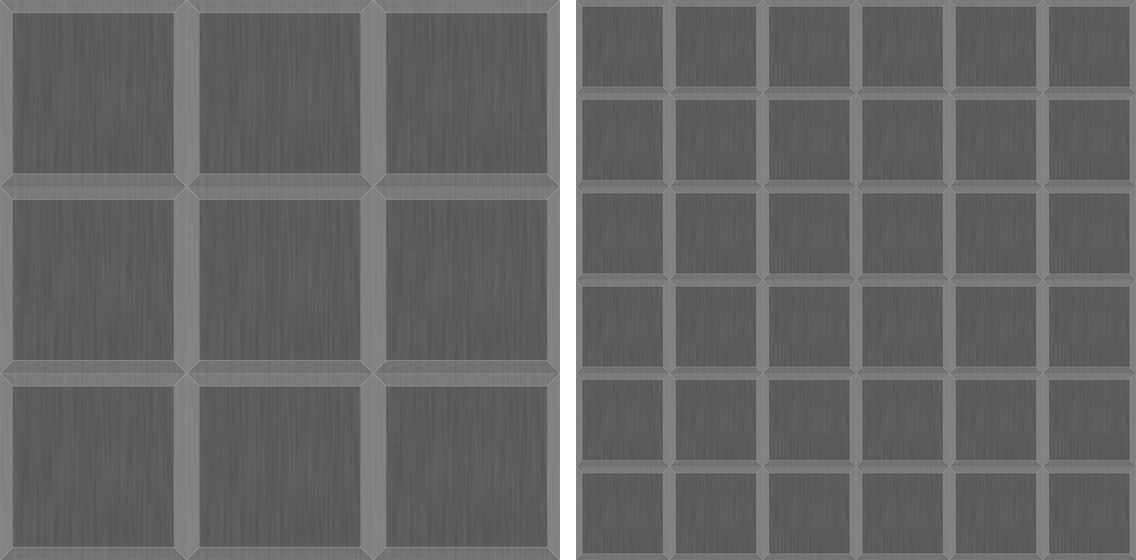
Left: one tile. Right: repeated 2 by 2.
Reproduce this pattern procedurally as a WebGL 1 fragment shader.

```glsl
precision highp float;

uniform vec2 u_resolution;

const float REPEATS = 3.0;
const float TAU = 6.2831853;

// Widths, as fractions of one tile
const float BEVEL_WIDTH = 0.0685;
const float LINE_WIDTH = 0.0042;

// Grey levels
const float PANEL_GREY = 0.36;
const float SIDE_GREY = 0.508;
const float TOP_GREY = 0.482;
const float BOTTOM_GREY = 0.45;
const float MITER_GREY = 0.61;
const float RIM_GREY = 0.575;

// Line opacities
const float SIDE_RIM_OPACITY = 0.25;
const float CAP_RIM_OPACITY = 0.8;
const float SEAM_OPACITY = 0.3;
const float MITER_OPACITY = 0.85;

// Brushed finish: noise cells per tile and strengths
const vec2 BROAD_CELLS = vec2(19.0, 1.0);
const vec2 STREAK_CELLS = vec2(75.0, 3.0);
const vec2 GRAIN_CELLS = vec2(83.0, 47.0);
const float BROAD_STRENGTH = 0.012;
const float STREAK_STRENGTH = 0.034;
const float GRAIN_STRENGTH = 0.014;
const float SIDE_FINISH = 0.6;

vec2 latticeGradient(vec2 cell, vec2 period) {
  cell = mod(cell, period);
  float angle = TAU * fract(sin(dot(cell, vec2(127.1, 311.7))) * 43758.5);
  return vec2(cos(angle), sin(angle));
}

// Gradient noise that wraps after the given number of cells
float wrappedNoise(vec2 p, vec2 period) {
  vec2 cell = floor(p);
  vec2 f = fract(p);
  vec2 blend = f * f * f * (f * (f * 6.0 - 15.0) + 10.0);
  vec2 e = vec2(1.0, 0.0);
  float a = dot(latticeGradient(cell, period), f);
  float b = dot(latticeGradient(cell + e.xy, period), f - e.xy);
  float c = dot(latticeGradient(cell + e.yx, period), f - e.yx);
  float d = dot(latticeGradient(cell + e.xx, period), f - e.xx);
  return mix(mix(a, b, blend.x), mix(c, d, blend.x), blend.y);
}

float brushedFinish(vec2 tile) {
  return BROAD_STRENGTH * wrappedNoise(tile * BROAD_CELLS, BROAD_CELLS)
       + STREAK_STRENGTH * wrappedNoise(tile * STREAK_CELLS + vec2(0.37, 0.0), STREAK_CELLS)
       + GRAIN_STRENGTH * wrappedNoise(tile * GRAIN_CELLS + 0.41, GRAIN_CELLS);
}

// Share of a pixel lying on the negative side of an edge
float coverage(float dist, float pixel) {
  return clamp(0.5 - dist / pixel, 0.0, 1.0);
}

// Share of a pixel covered by a thin line
float lineCoverage(float dist, float pixel) {
  float halfWidth = 0.5 * LINE_WIDTH;
  return coverage(dist - halfWidth, pixel) - coverage(dist + halfWidth, pixel);
}

void main() {
  vec2 tile = fract(gl_FragCoord.xy / u_resolution * REPEATS);
  float pixel = REPEATS / min(u_resolution.x, u_resolution.y);

  vec2 border = min(tile, 1.0 - tile);
  float inset = min(border.x, border.y);
  float miter = (border.x - border.y) * 0.70710678;
  float side = coverage(miter, pixel);
  float frame = coverage(inset - BEVEL_WIDTH, pixel);

  // Bevel faces around the recessed panel
  float capGrey = mix(BOTTOM_GREY, TOP_GREY, step(0.5, tile.y));
  float bevelGrey = mix(capGrey, SIDE_GREY, side);
  float grey = mix(PANEL_GREY, bevelGrey, frame);
  grey += brushedFinish(tile) * mix(1.0, SIDE_FINISH, frame * side);

  // Bright arrises: tile seam, panel rim and mitred corners
  float seam = lineCoverage(inset, pixel) * SEAM_OPACITY;
  float rim = lineCoverage(inset - BEVEL_WIDTH, pixel)
            * mix(CAP_RIM_OPACITY, SIDE_RIM_OPACITY, side);
  float corner = lineCoverage(miter, pixel) * frame * MITER_OPACITY;
  grey = mix(grey, RIM_GREY, max(seam, rim));
  grey = mix(grey, MITER_GREY, corner);

  gl_FragColor = vec4(vec3(grey), 1.0);
}
```
